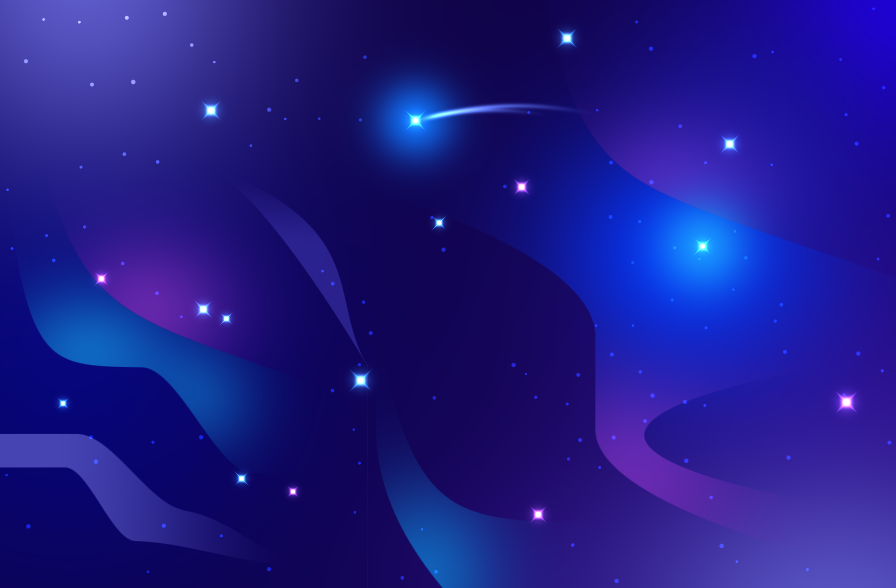
Write a Shadertoy shader that draws this background.

```glsl
#define NIGHT vec3(0.06, 0.01, 0.28)
#define NAVY vec3(0.02, 0.02, 0.49)
#define VIOLET vec3(0.18, 0.05, 0.56)
#define LAVENDER vec3(0.37, 0.36, 0.80)
#define ORCHID vec3(0.45, 0.17, 0.70)
#define AZURE vec3(0.02, 0.20, 0.95)
#define CYAN vec3(0.06, 0.44, 0.78)
#define ASPECT 1.52
#define DUST_CELLS 17.0
#define DUST_SIZE 0.0045

const int STAR_COUNT = 16;
const int FIRST_PINK = 11;
// Star position and ray length
const vec3 STARS[STAR_COUNT] = vec3[STAR_COUNT](
    vec3(0.358, 0.812, 0.026), vec3(0.962, 0.935, 0.026), vec3(1.238, 0.755, 0.024),
    vec3(1.192, 0.581, 0.020), vec3(0.745, 0.621, 0.018), vec3(0.345, 0.474, 0.022),
    vec3(0.384, 0.458, 0.016), vec3(0.612, 0.353, 0.029), vec3(0.410, 0.186, 0.018),
    vec3(0.107, 0.314, 0.016), vec3(0.705, 0.795, 0.024), vec3(0.885, 0.682, 0.022),
    vec3(1.436, 0.316, 0.029), vec3(0.913, 0.125, 0.022), vec3(0.172, 0.526, 0.018),
    vec3(0.497, 0.164, 0.016));

float glow(vec2 p, vec2 center, vec2 radius) {
    vec2 d = (p - center) / radius;
    return exp(-dot(d, d));
}

// Antialiased coverage of the region where d > 0
float fill(float d) {
    return clamp(d / max(fwidth(d), 1e-5) + 0.5, 0.0, 1.0);
}

// Curve that plunges steeply, then levels into a gentle slope
float sweep(float x, vec2 start) {
    float t = x - start.x;
    return start.y - 0.34 * t + 0.17 * exp(min(-17.0 * t, 9.0));
}

vec3 hash3(vec2 cell) {
    vec3 h = fract(vec3(cell.xyx) * vec3(0.1031, 0.1030, 0.0973));
    h += dot(h, h.yxz + 33.33);
    return fract((h.xxy + h.yzz) * h.zyx);
}

vec3 sky(vec2 p) {
    vec3 col = NIGHT;
    col = mix(col, NAVY, 0.95 * glow(p, vec2(0.12, 0.42), vec2(0.42, 0.45)));
    col = mix(col, LAVENDER, glow(p, vec2(0.14, 1.06), vec2(0.31, 0.34)));
    col = mix(col, VIOLET, 0.9 * glow(p, vec2(1.45, 0.30), vec2(0.50, 0.45)));
    col = mix(col, VIOLET, 0.5 * glow(p, vec2(0.95, 0.0), vec2(0.30, 0.20)));
    col = mix(col, LAVENDER, 0.9 * glow(p, vec2(1.42, -0.05), vec2(0.36, 0.25)));
    return mix(col, vec3(0.12, 0.0, 0.85), glow(p, vec2(1.52, 1.0), vec2(0.26, 0.28)));
}

vec3 rightWaves(vec3 col, vec2 p) {
    float above = fill(p.y - sweep(p.x, vec2(0.95, 0.722)));
    float high = max(p.y - 0.427, 0.0), low = max(0.27 - p.y, 0.0);
    float inside = fill(p.x - 1.01 + 6.0 * high * high - 8.0 * low * low);
    float cove = fill(p.x - 1.093 - 22.0 * (p.y - 0.26) * (p.y - 0.26));

    col = mix(col, vec3(0.10, 0.08, 0.60), 0.7 * above * glow(p, vec2(1.25, 0.78), vec2(0.24)));
    col = mix(col, ORCHID, 0.85 * above * glow(p, vec2(1.14, 0.67), vec2(0.16, 0.12)));
    col = mix(col, ORCHID, 0.9 * inside * (1.0 - cove) * glow(p, vec2(1.08, 0.20), vec2(0.17, 0.18)));
    float light = glow(p, vec2(1.17, 0.57), vec2(0.24, 0.22));
    col = mix(col, AZURE, light * mix(0.12, 1.0, inside) * mix(1.0, 0.4, above));
    return mix(col, vec3(0.10, 0.62, 1.0), 0.9 * glow(p, vec2(1.192, 0.581), vec2(0.075)));
}

vec3 leftWaves(vec3 col, vec2 p) {
    // Orchid crest over a cyan band
    float crest = fill(p.y - sweep(p.x, vec2(0.089, 0.499)));
    float bandBase = 0.375 + 0.15 * exp(-30.0 * (p.x - 0.036)) - 0.18 * smoothstep(0.24, 0.43, p.x);
    float band = fill(p.y - bandBase) * (1.0 - crest);
    col = mix(col, ORCHID, 0.85 * crest * glow(p, vec2(0.25, 0.47), vec2(0.15, 0.13)));
    float cyanLight = glow(p, vec2(0.15, 0.40), vec2(0.14, 0.11))
                    + 0.6 * glow(p, vec2(0.34, 0.32), vec2(0.10, 0.10));
    col = mix(col, CYAN, 0.9 * band * min(cyanLight, 1.0));
    // Lavender ribbon
    float top = 0.262 - 0.13 * smoothstep(0.13, 0.32, p.x) - 0.10 * smoothstep(0.30, 0.55, p.x);
    float base = 0.205 - 0.125 * smoothstep(0.11, 0.23, p.x) - 0.04 * smoothstep(0.22, 0.50, p.x);
    float ribbon = fill(top - p.y) * fill(p.y - base);
    col = mix(col, LAVENDER, 0.72 * ribbon * (1.0 - smoothstep(0.08, 0.50, p.x)));
    // Slender leaf
    float t = clamp((0.713 - p.y) / 0.336, 0.0, 1.0);
    float leafX = 0.356 + 0.268 * pow(t, 0.75);
    float leafWidth = 0.44 * t * (1.0 - t) * (1.0 - t);
    float leaf = fill(p.x - leafX) * fill(leafX + leafWidth - p.x);
    return mix(col, vec3(0.22, 0.19, 0.66), 0.65 * leaf * smoothstep(0.0, 0.4, t));
}

vec3 lowerFin(vec3 col, vec2 p) {
    float low = max(0.27 - p.y, 0.0);
    float top = 0.11 + 0.16 * exp(min(-17.0 * (p.x - 0.683), 9.0));
    float fin = fill(p.x - 0.638 - 1.55 * low * low) * fill(top - p.y);
    return mix(col, CYAN, 0.85 * fin * glow(p, vec2(0.72, 0.02), vec2(0.13, 0.16)));
}

vec3 comet(vec2 p) {
    vec3 light = vec3(0.0, 0.42, 0.65) * glow(p, vec2(0.705, 0.795), vec2(0.065));
    for (int i = 0; i < 2; i++) {
        float t = (p.x - 0.707) / (0.317 - 0.085 * float(i));
        float arc = 0.795 + 0.007 * t + (0.085 - 0.03 * float(i)) * t * (1.0 - t);
        float fade = smoothstep(0.0, 0.15, t) * (1.0 - smoothstep(0.25, 1.0, t));
        light += vec3(0.30, 0.42, 0.62) * fade * exp(-pow((p.y - arc) / 0.004, 2.0));
    }
    return light;
}

vec3 dust(vec2 p) {
    vec2 cell = floor(p * DUST_CELLS);
    vec3 h = hash3(cell + 7.0);
    vec2 center = (cell + 0.15 + 0.7 * h.xy) / DUST_CELLS;
    float size = DUST_SIZE * (0.6 + 0.5 * h.x);
    float dotMask = 1.0 - smoothstep(0.5 * size, size, length(p - center));
    float pale = glow(p, vec2(0.2, 1.0), vec2(0.28));
    float density = 0.22 + 0.35 * glow(p, vec2(1.22, 0.5), vec2(0.25)) + 0.3 * pale;
    return mix(vec3(0.05, 0.13, 0.50), vec3(0.45), pale) * dotMask * step(h.z, density);
}

vec3 stars(vec2 p) {
    vec3 light = vec3(0.0);
    for (int i = 0; i < STAR_COUNT; i++) {
        vec2 q = (p - STARS[i].xy) / STARS[i].z;
        vec2 arms = sqrt(abs(vec2(q.x + q.y, q.x - q.y)) * 0.707);
        float rays = 1.0 - smoothstep(0.45, 1.15, arms.x + arms.y);
        vec3 tint = i < FIRST_PINK ? vec3(0.25, 0.75, 1.0) : vec3(0.85, 0.40, 0.95);
        light += tint * (rays + 0.35 * exp(-3.0 * dot(q, q))) + exp(-22.0 * dot(q, q));
    }
    return light;
}

void mainImage(out vec4 fragColor, in vec2 fragCoord) {
    vec2 p = fragCoord / iResolution.xy * vec2(ASPECT, 1.0);
    vec3 col = lowerFin(leftWaves(rightWaves(sky(p), p), p), p);
    col += comet(p) + dust(p) + stars(p);
    fragColor = vec4(clamp(col, 0.0, 1.0), 1.0);
}
```
